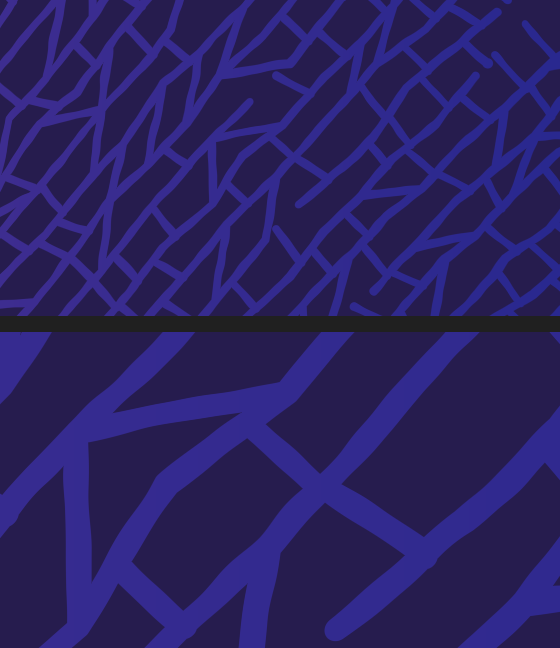
Top, the full canvas; bottom, a detail of the centre.
A WebGL 2 fragment shader for this pattern:

```glsl
#version 300 es
precision highp float;
// Hand-drawn net of violet-to-blue strokes on dark indigo.
// Tilted long rails through a jittered lattice are bridged by staggered
// square ties or diagonals; each stroke is a capsule with a wavering outline.

#define TILT 0.82            // direction of the rails, radians
#define CELL vec2(0.178, 0.114) // node spacing along and across rails
#define JITTER vec2(0.21, 0.17) // node displacement, in cells
#define HALF_WIDTH 0.0130    // stroke half width, in canvas heights
#define RAIL_SHARE 0.94
#define TIE_SHARE 0.86       // of the cells without a diagonal
#define STEEP_SHARE 0.20     // near-vertical diagonals
#define FLAT_SHARE 0.06      // near-horizontal diagonals
#define STAGGER 0.36         // tie offset from the cell middle, in cells
#define BEND 0.08            // rails flatten toward the right
#define WOBBLE 0.006
#define SOFTNESS 0.7         // edge half width, in pixels

uniform vec2 u_resolution;
out vec4 fragColor;

const vec3 GROUND = vec3(0.148, 0.108, 0.305);
const vec3 VIOLET = vec3(0.240, 0.175, 0.565);
const vec3 BLUE = vec3(0.160, 0.155, 0.560);

// Integer hash: two random values in 0..1 per lattice point and seed
vec2 hash2(ivec2 cell, int seed) {
    uvec3 v = uvec3(ivec3(cell, seed)) * 1664525u + 1013904223u;
    v.x += v.y * v.z; v.y += v.z * v.x; v.z += v.x * v.y;
    v ^= v >> 16u;
    v.x += v.y * v.z; v.y += v.z * v.x;
    return vec2(v.xy >> 8u) / 16777216.0;
}

// Smooth two-channel value noise, centred on zero
vec2 noise2(vec2 p) {
    ivec2 cell = ivec2(floor(p));
    vec2 f = fract(p);
    f = f * f * (3.0 - 2.0 * f);
    vec2 low = mix(hash2(cell, 7), hash2(cell + ivec2(1, 0), 7), f.x);
    vec2 high = mix(hash2(cell + ivec2(0, 1), 7), hash2(cell + ivec2(1), 7), f.x);
    return mix(low, high, f.y) - 0.5;
}

vec2 node(ivec2 cell) {
    vec2 shift = (hash2(cell, 1) * 2.0 - 1.0) * JITTER;
    return (vec2(cell) + shift) * CELL;
}

float segmentDistance(vec2 p, vec2 a, vec2 b) {
    vec2 ap = p - a, ab = b - a;
    return length(ap - ab * clamp(dot(ap, ab) / dot(ab, ab), 0.0, 1.0));
}

// Distance to the nearest stroke centre line
float netDistance(vec2 p) {
    ivec2 home = ivec2(floor(p / CELL));
    float d = 1.0;
    for (int j = -2; j <= 2; j++) {
        for (int i = -2; i <= 2; i++) {
            ivec2 cell = home + ivec2(i, j);
            vec2 here = node(cell);
            vec2 ahead = node(cell + ivec2(1, 0));
            vec2 above = node(cell + ivec2(0, 1));
            vec2 beyond = node(cell + ivec2(1));
            vec2 link = hash2(cell, 2);
            vec2 choice = hash2(cell, 3);

            // Rails
            if (link.x < RAIL_SHARE) d = min(d, segmentDistance(p, here, ahead));

            // Each cell is split by a diagonal or by a tie between its rails
            if (choice.x < STEEP_SHARE) {
                d = min(d, segmentDistance(p, here, beyond));
            } else if (choice.x > 1.0 - FLAT_SHARE) {
                d = min(d, segmentDistance(p, above, ahead));
            } else if (link.y < TIE_SHARE) {
                float along = 0.5 + STAGGER * (2.0 * choice.y - 1.0);
                vec2 foot = mix(here, ahead, along);
                vec2 head = mix(above, beyond, along);
                d = min(d, segmentDistance(p, foot, head));
                // Slightly swollen joint
                d = min(d, length(p - foot) - 0.15 * HALF_WIDTH);
            }
        }
    }
    return d;
}

void main() {
    vec2 canvas = gl_FragCoord.xy / u_resolution.y;
    float across = gl_FragCoord.x / u_resolution.x;
    float soft = SOFTNESS / u_resolution.y;

    // Bend, waver and tilt the drawing plane
    vec2 p = canvas;
    p.y += BEND * (p.x - 0.9) * (p.x - 0.9);
    p += WOBBLE * noise2(canvas * 16.0);
    float c = cos(TILT), s = sin(TILT);
    p = vec2(c * p.x + s * p.y, c * p.y - s * p.x);

    // Uneven brush width with a smooth edge
    float halfWidth = HALF_WIDTH * (1.0 + 0.3 * noise2(canvas * 25.0 + 40.0).x);
    float edge = netDistance(p) - halfWidth;
    float ink = 1.0 - smoothstep(-soft, soft, edge);

    vec3 stroke = mix(VIOLET, BLUE, across);
    fragColor = vec4(mix(GROUND, stroke, ink), 1.0);
}
```
